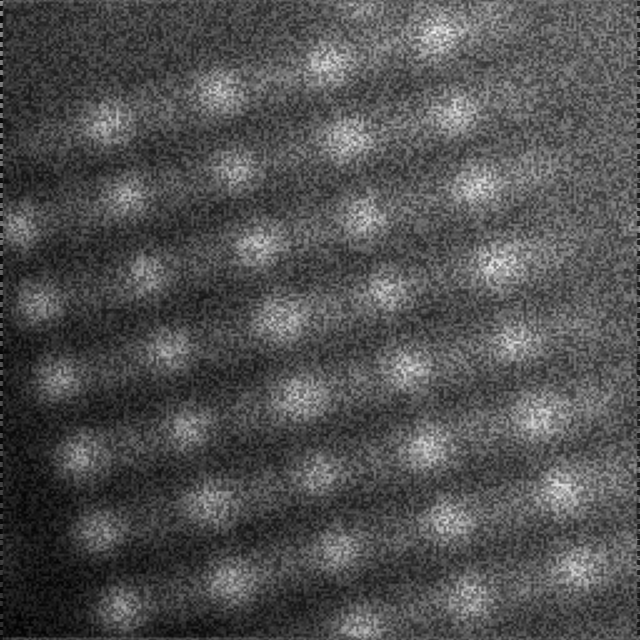
Write a WebGL 2 fragment shader that draws this pattern.

```glsl
#version 300 es
precision highp float;
// Grainy grey micrograph of a slanted lattice of soft glowing spots.
uniform vec2 u_resolution;
out vec4 fragColor;

float hash(vec2 p) {
  vec3 q = fract(p.xyx * vec3(0.1031, 0.1030, 0.0973));
  q += dot(q, q.yzx + 33.33);
  return fract((q.x + q.y) * q.z);
}

// Smoothly interpolated random cells
float grain(vec2 p) {
  vec2 cell = floor(p), f = smoothstep(0.0, 1.0, fract(p));
  return mix(mix(hash(cell), hash(cell + vec2(1, 0)), f.x),
             mix(hash(cell + vec2(0, 1)), hash(cell + vec2(1, 1)), f.x), f.y);
}

// Gaussian spot that wraps around the canvas borders
float spot(vec2 p, vec2 center, float radius) {
  vec2 d = p - center;
  d -= round(d);
  return exp(-dot(d, d) / (2.0 * radius * radius));
}

bool inside(vec2 p) {
  return all(greaterThan(p, vec2(0.01))) && all(lessThan(p, vec2(0.995)));
}

void main() {
  vec2 uv = gl_FragCoord.xy / u_resolution;

  // Lattice axes: along a row, and down to the next row
  vec2 origin = vec2(0.0, 0.764);
  mat2 lattice = mat2(0.1706, 0.0456, 0.0315, -0.1194);
  vec2 cell = inverse(lattice) * (uv - origin);

  // Uneven lighting, darkest at the lower left
  float light = mix(mix(0.05, 0.29, uv.x), mix(0.21, 0.40, uv.x), uv.y);
  light += 0.012 * sin(uv.x * 17.0 + 2.0 * sin(uv.y * 11.0)) * sin(uv.y * 14.0 + 1.0);

  // Dim bands along the rows
  float extent = smoothstep(-0.7, 0.2, cell.x) * smoothstep(5.3, 4.2, cell.x)
               * smoothstep(-0.8, 0.0, cell.y);
  light += 0.03 * extent * cos(6.2832 * cell.y);

  // Bright spots, each with a faint companion half a step along its row
  for (int row = 0; row < 8; row++) {
    for (int column = 0; column < 5; column++) {
      vec2 id = vec2(column, row);
      float vary = hash(id + 7.0);
      vec2 jitter = 0.006 * (vec2(vary, hash(id + 31.0)) - 0.5);
      vec2 bright = origin + lattice * id;
      vec2 faint = origin + lattice * (id + vec2(0.5, 0.0));
      if (inside(bright))
        light += (0.30 + 0.06 * vary) * spot(uv, bright + jitter, 0.025 + 0.004 * vary);
      if (inside(faint))
        light += (0.07 + 0.04 * vary) * spot(uv, faint - jitter, 0.032);
    }
  }

  // Grain grows with brightness
  float noise = grain(uv * 256.0) - 0.5;
  float tone = light + noise * (0.10 + 0.60 * light);

  // Worn border: dashed sides, pale top and bottom
  float dash = step(0.5, fract(uv.y * 64.0 + 0.4 * hash(vec2(floor(uv.y * 64.0), 5.0))));
  float left = 1.0 - smoothstep(0.003, 0.006, uv.x);
  float right = smoothstep(0.994, 0.997, uv.x);
  float ends = smoothstep(0.494, 0.498, abs(uv.y - 0.5));
  tone = mix(tone, 0.36 + 0.2 * noise, 0.6 * ends);
  tone = mix(tone, 0.45 * dash * (0.5 + uv.y), 0.7 * left);
  tone = mix(tone, 0.05, 0.8 * right * dash);

  fragColor = vec4(vec3(clamp(tone, 0.0, 1.0)), 1.0);
}
```
